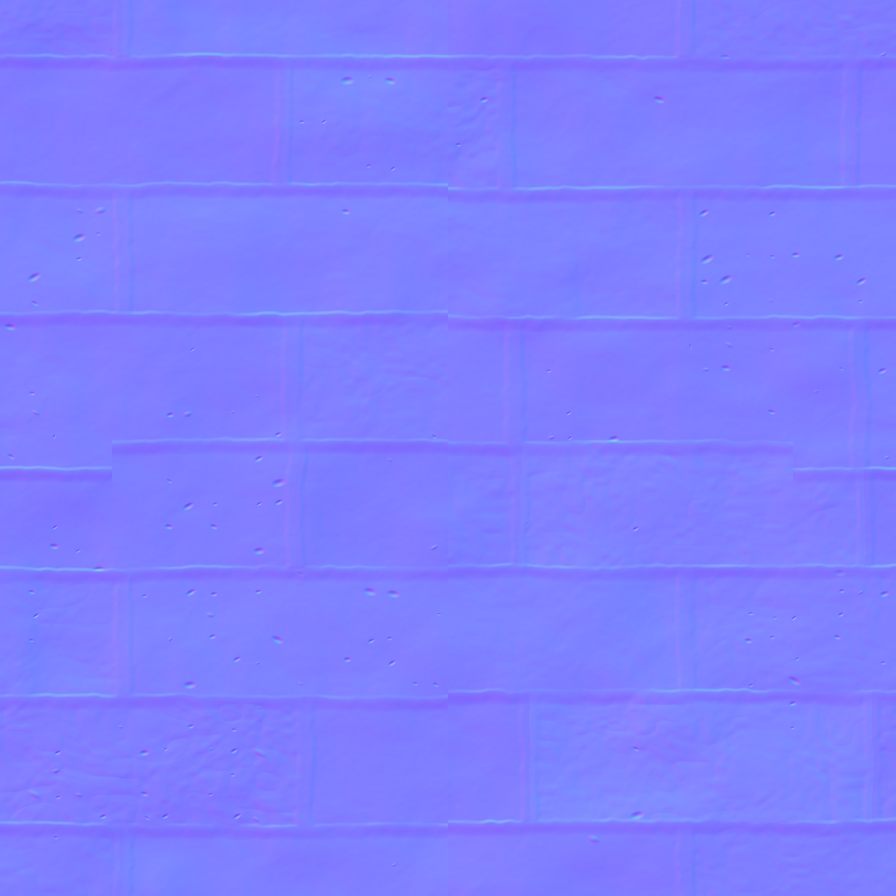
This texture map is drawn by a Shadertoy shader. Its source:

```glsl
// Tangent-space normal map of a weathered wall: seven courses of painted blocks.
// A tiling height field (beds, upright joints, grain, chips) is differentiated
// numerically; its slopes become red and green, with green pointing down.

#define COURSES 7.0
#define FIRST_BED 0.0645     // first bed, measured from the top
#define BED_DEPTH 0.00125
#define JOINT_DEPTH 0.00042
#define TOP_BEVEL 0.105      // wide slope, in course heights
#define LIP_BEVEL 0.030      // crisp lower edge, in course heights
#define EDGE_WOBBLE 0.028
#define SWELL 0.0024
#define CHIP_CELLS 40.0
#define CHIP_HEIGHT 0.0008
#define BLOCK_TILT 0.055
#define SAMPLE_STEP 0.0008

float hash(vec2 p) {
    vec3 q = fract(p.xyx * 0.1031);
    q += dot(q, q.yzx + 33.33);
    return fract((q.x + q.y) * q.z);
}

// Value noise that wraps over the canvas; cells must be whole numbers.
float noise(vec2 uv, vec2 cells) {
    vec2 p = uv * cells, i = floor(p), f = p - i;
    f = f * f * f * (f * (f * 6.0 - 15.0) + 10.0);
    vec2 a = mod(i, cells), b = mod(i + 1.0, cells);
    vec2 seed = cells * 1.7;
    return mix(mix(hash(a + seed), hash(vec2(b.x, a.y) + seed), f.x),
               mix(hash(vec2(a.x, b.y) + seed), hash(b + seed), f.x), f.y) - 0.5;
}

// Course coordinate growing downward; panel = (right half, lowered bed).
float courseCoord(vec2 uv, vec2 panel) {
    float t = 1.0 - uv.y;
    t -= panel.x * 0.005 * sin(6.28319 * (t - 0.05));
    float s = (t - FIRST_BED) * COURSES;
    s -= panel.y * 0.21 * smoothstep(2.3, 3.1, s) * (1.0 - smoothstep(3.3, 4.0, s));
    return s + EDGE_WOBBLE * (noise(uv, vec2(9.0)) + 0.6 * noise(uv, vec2(40.0))
                              + 0.4 * noise(uv, vec2(95.0, 60.0)));
}

// Returns (row, block number, distance to the nearest upright joint).
vec3 blockAt(vec2 uv, float s, vec2 panel) {
    float row = mod(floor(s) + 1.0, COURSES);
    bool longCourse = mod(row, 5.0) == 0.0 || row == 2.0;
    vec3 joints = longCourse ? vec3(0.138, 0.766, 0.766)
                             : vec3(0.316, 0.565, 0.950) + 0.005 * (row - 1.0);
    float x = fract(uv.x) + 0.005 * noise(uv, vec2(20.0)) + 0.003 * noise(uv, vec2(60.0, 80.0));
    vec3 d = abs(x - joints);
    d = min(d, 1.0 - d);
    float number = mod(dot(step(joints, vec3(x)), vec3(1.0)), 3.0);
    if (number > 0.0) number += 4.0 * panel.x;
    return vec3(row, number, min(d.x, min(d.y, d.z)));
}

// Scattered raised crumbs and small pits, one candidate per cell.
float chips(vec2 uv, float density) {
    vec2 p = uv * CHIP_CELLS, cell = mod(floor(p), CHIP_CELLS);
    if (hash(cell + 7.0) > density) return 0.0;
    vec2 center = 0.38 + 0.24 * vec2(hash(cell + 19.0), hash(cell + 41.0));
    vec2 q = fract(p) - center;
    q.y += q.x * (hash(cell + 63.0) - 0.5);
    float size = hash(cell + 83.0);
    float radius = mix(0.12, 0.34, size * size);
    float bump = 1.0 - smoothstep(0.0, radius, length(q * vec2(0.95, 1.7)));
    return bump * (0.5 + size) * (hash(cell + 97.0) > 0.25 ? 1.0 : -0.6);
}

float wallHeight(vec2 uv, vec2 panel) {
    float s = courseCoord(uv, panel), f = fract(s);
    vec3 block = blockAt(uv, s, panel);

    // Beds: steep at a block's top, gently leaning face, thin patchy lip below
    float joint = 1.0 - smoothstep(0.005, 0.0125, block.z);
    float wear = smoothstep(-0.35, 0.35, noise(uv, vec2(13.0, 7.0)) + 0.4 * noise(uv, vec2(38.0, 9.0)));
    float lean = mix(0.25, 0.85, wear);
    float inside = smoothstep(0.0, TOP_BEVEL, f) * (1.0 - smoothstep(1.0 - LIP_BEVEL, 1.0, f));
    float depth = BED_DEPTH * (1.0 + 0.5 * noise(uv, vec2(11.0, 7.0)));
    float h = depth * (inside * (1.0 - lean * f) - 1.0);
    h -= JOINT_DEPTH * joint * inside;

    // Broad swells of the wall and its paint
    h += SWELL * (1.5 * noise(uv, vec2(5.0, 6.0)) + noise(uv, vec2(12.0, 15.0)));

    // Warped plaster grain, creased on coarser blocks
    float face = inside * (1.0 - joint);
    float coarse = face * smoothstep(0.45, 1.0, hash(block.xy * 3.0 + 11.0));
    vec2 warped = uv + 0.02 * vec2(noise(uv, vec2(16.0)), noise(uv, vec2(18.0)));
    h += 0.00045 * noise(warped, vec2(32.0, 41.0))
       - 0.0009 * coarse * abs(noise(warped, vec2(36.0, 48.0)))
       + (0.00010 + 0.0003 * coarse) * noise(warped, vec2(90.0, 116.0))
       + 0.00005 * noise(uv, vec2(210.0));

    // Chips cluster on a few blocks
    float pitted = step(0.80, hash(block.xy * 5.0 + 29.0));
    float cluster = step(-0.08, noise(uv, vec2(8.0)));
    return h + face * CHIP_HEIGHT * chips(uv, mix(0.02, 0.30, pitted * cluster));
}

void mainImage(out vec4 fragColor, in vec2 fragCoord) {
    vec2 uv = fragCoord / iResolution.xy;
    vec2 panel = vec2(step(0.5, uv.x), step(0.38, abs(uv.x - 0.505)));
    vec2 e = vec2(SAMPLE_STEP, 0.0);
    vec2 slope = vec2(wallHeight(uv + e.xy, panel) - wallHeight(uv - e.xy, panel),
                      wallHeight(uv + e.yx, panel) - wallHeight(uv - e.yx, panel))
               / (2.0 * SAMPLE_STEP);

    // Each block leans a little out of the wall plane
    vec2 block = blockAt(uv, courseCoord(uv, panel), panel).xy;
    slope += BLOCK_TILT * vec2(0.4, 1.0)
           * (vec2(hash(block + 51.0), hash(block + 73.0)) - 0.5);

    vec3 normal = normalize(vec3(-slope.x, slope.y, 1.0));
    fragColor = vec4(normal * 0.5 + 0.5, 1.0);
}
```
